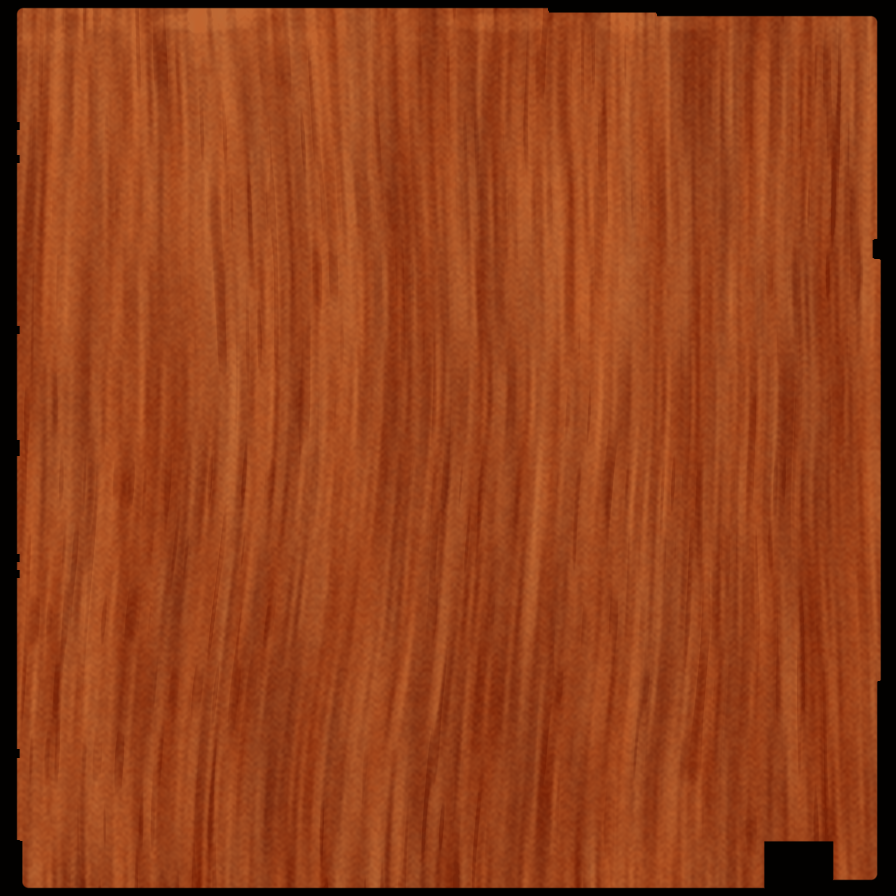
Reproduce this texture procedurally as a WebGL 2 fragment shader.

```glsl
#version 300 es
precision highp float;

#define BROAD_BANDS 0.36
#define GRAIN_LINES 0.50
#define FINE_FIBRES 0.58
#define GRIT 0.24
#define WEAVE 0.035
#define PORE_DEPTH 0.30
#define GRAIN_SWAY 0.05
#define CORNER_RADIUS 0.007
#define DARK_WOOD vec3(0.505, 0.170, 0.050)
#define LIGHT_WOOD vec3(0.730, 0.380, 0.180)
#define BACKDROP vec3(0.008, 0.002, 0.001)

uniform vec2 u_resolution;
out vec4 fragColor;

float hash(vec2 p) {
    return fract(sin(dot(p, vec2(127.1, 311.7))) * 43758.55);
}

float noise(vec2 p) {
    vec2 cell = floor(p), f = fract(p);
    f = f * f * (3.0 - 2.0 * f);
    return mix(mix(hash(cell), hash(cell + vec2(1.0, 0.0)), f.x),
               mix(hash(cell + vec2(0.0, 1.0)), hash(cell + vec2(1.0)), f.x), f.y);
}

float boxDistance(vec2 p, vec2 low, vec2 high, float radius) {
    vec2 q = abs(p - 0.5 * (low + high)) - 0.5 * (high - low) + radius;
    return length(max(q, 0.0)) + min(max(q.x, q.y), 0.0) - radius;
}

float ramp(float edge, float x) {
    return smoothstep(edge - 0.001, edge + 0.001, x);
}

// Board outline: stepped edges, small nicks and a cut-out at the foot
float boardDistance(vec2 p) {
    float row = floor(p.y * 110.0);
    float nickLeft = 0.003 * step(0.88, hash(vec2(row, 3.0)));
    float nickRight = 0.005 * ramp(0.711, p.y) * (1.0 - ramp(0.733, p.y));
    vec2 low = vec2(0.019 + nickLeft + 0.006 * (1.0 - ramp(0.062, p.y)),
                    0.009 + 0.009 * ramp(0.92, p.x));
    vec2 high = vec2(0.979 + 0.004 * ramp(0.24, p.y) * (1.0 - ramp(0.711, p.y)) - nickRight,
                     0.991 - 0.005 * ramp(0.612, p.x) - 0.004 * ramp(0.733, p.x));
    float board = boxDistance(p, low, high, CORNER_RADIUS);
    float cutout = boxDistance(p, vec2(0.853, -0.1), vec2(0.930, 0.061), 0.001);
    return max(board, -cutout);
}

// Lightness of the wood, around 0.5
float woodTone(vec2 p, vec2 g) {
    float tone = 0.53;
    tone += BROAD_BANDS * (noise(g * vec2(17.0, 1.6)) - 0.5);
    tone += GRAIN_LINES * (noise(g * vec2(75.0, 4.0) + 11.0) - 0.5);
    tone += FINE_FIBRES * (noise(g * vec2(185.0, 9.0) + 37.0) - 0.5);
    tone += GRIT * (noise(p * vec2(260.0, 230.0)) - 0.5);

    // Short dark pores lying along the grain
    float pore = noise(g * vec2(165.0, 13.0) + 71.0);
    float cluster = noise(g * vec2(24.0, 5.0) + 5.0);
    tone -= PORE_DEPTH * smoothstep(0.66, 0.88, pore) * smoothstep(0.25, 0.7, cluster);

    // Faint chevron weave across the fibres
    float chevron = abs(fract(p.x * 64.0) - 0.5);
    tone += WEAVE * sin(6.2832 * (p.y * 125.0 + 1.6 * chevron));

    // Uneven light, with pale flecks near the top
    tone += 0.22 * dot(p - 0.5, vec2(-0.6, 0.5));
    float fleck = smoothstep(0.6, 0.85, noise(p * vec2(26.0, 40.0) + 19.0));
    return tone + 0.3 * fleck * smoothstep(0.93, 0.99, p.y);
}

void main() {
    vec2 p = gl_FragCoord.xy / u_resolution;

    // Grain direction: nearly upright, gently swaying
    vec2 g = p;
    g.x += GRAIN_SWAY * (noise(p * vec2(3.0, 1.7) + 7.0) - 0.5);
    g.x += 0.006 * (noise(p * vec2(9.0, 7.0) + 23.0) - 0.5);

    vec3 wood = mix(DARK_WOOD, LIGHT_WOOD, clamp(woodTone(p, g), -0.1, 1.1));

    // Redder and browner streaks
    float hue = noise(g * vec2(60.0, 6.0) + 53.0) + 0.6 * noise(p * 150.0) - 0.8;
    wood += hue * vec3(0.020, -0.022, -0.030);

    float pixel = 1.0 / min(u_resolution.x, u_resolution.y);
    float inside = 1.0 - smoothstep(-pixel, pixel, boardDistance(p));
    fragColor = vec4(mix(BACKDROP, wood, inside), 1.0);
}
```
